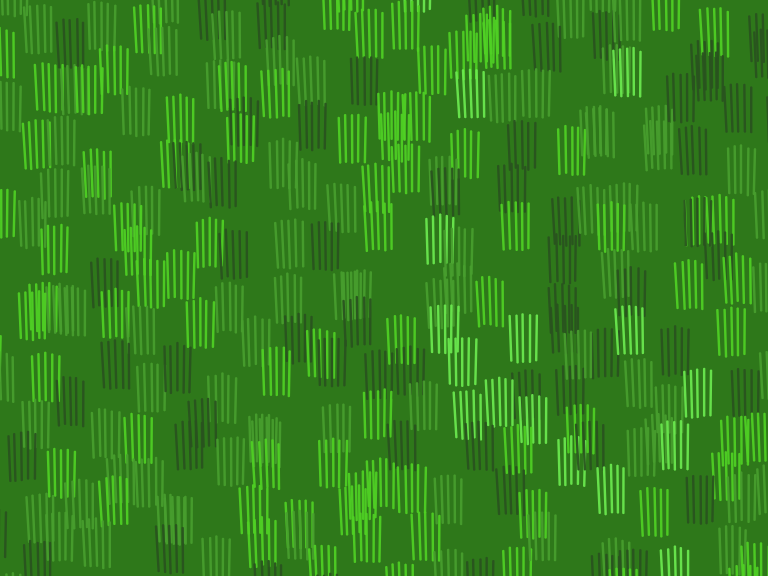
Give the GLSL for this pattern, as a Shadertoy shader.

```glsl
// Lawn of scattered grass tufts, each a small comb of thin upright blades.

// Lengths are in units of the canvas height.
const vec3 LAWN = vec3(0.18, 0.47, 0.10);
const vec3 SHADE_BLADE = vec3(0.16, 0.32, 0.12);
const vec3 SOFT_BLADE = vec3(0.28, 0.62, 0.18);
const vec3 BRIGHT_BLADE = vec3(0.31, 0.82, 0.14);
const vec3 PALE_BLADE = vec3(0.42, 0.92, 0.31);

const float CELL = 0.077;           // one tuft per cell
const int BLADES = 5;
const float BLADE_GAP = 0.0112;
const float BLADE_HALF_LENGTH = 0.041;
const float BLADE_HALF_WIDTH = 0.0021;
const float TUFT_LEAN = 0.0015;     // shift of the tips to the left
const float TUFT_FAN = 0.0010;      // widening towards the tips, per blade
const float TIP_ARCH = 0.0012;      // drop of the outer tips
const float OPACITY = 0.92;
const float SHADE_SHARE = 0.23;
const float SOFT_SHARE = 0.37;
const float PALE_SHARE = 0.45;      // of the bright tufts, on the right side

float hash(vec2 p) {
    vec3 q = fract(vec3(p.xyx) * 0.1031);
    q += dot(q, q.yzx + 33.33);
    return fract((q.x + q.y) * q.z);
}

vec2 hash2(vec2 p) {
    return vec2(hash(p + 17.3), hash(p + 71.9));
}

float segmentDistance(vec2 p, vec2 a, vec2 b) {
    vec2 ab = b - a;
    return length(p - a - ab * clamp(dot(p - a, ab) / dot(ab, ab), 0.0, 1.0));
}

// Coverage of one tuft centred on the origin
float tuft(vec2 p, vec2 id, float pixel) {
    float lean = TUFT_LEAN + (hash(id + 5.7) - 0.5) * 0.003;
    float nearest = 1.0;
    for (int i = 0; i < BLADES; i++) {
        float slot = float(i) - 0.5 * float(BLADES - 1);
        vec2 jitter = hash2(id * 3.0 + float(i) * 11.0) - 0.5;
        float x = slot * BLADE_GAP + jitter.x * 0.002;
        float slant = slot * TUFT_FAN * 0.5 - lean * 0.5;
        float shift = jitter.y * 0.005;
        vec2 root = vec2(x - slant, shift - BLADE_HALF_LENGTH);
        vec2 tip = vec2(x + slant, shift + BLADE_HALF_LENGTH - TIP_ARCH * slot * slot);
        nearest = min(nearest, segmentDistance(p, root, tip));
    }
    return clamp((BLADE_HALF_WIDTH - nearest) / pixel + 0.5, 0.0, 1.0);
}

// Blade colour; pale tufts grow mostly on the right side
vec3 tuftColour(vec2 id, float across) {
    float kind = hash(id + 41.5);
    if (kind < SHADE_SHARE) return SHADE_BLADE;
    if (kind < SHADE_SHARE + SOFT_SHARE) return SOFT_BLADE;
    float paleChance = PALE_SHARE * smoothstep(0.50, 0.65, across);
    return hash(id + 93.1) < paleChance ? PALE_BLADE : BRIGHT_BLADE;
}

void mainImage(out vec4 fragColor, in vec2 fragCoord) {
    float pixel = 1.0 / iResolution.y;
    float aspect = iResolution.x * pixel;
    vec2 p = fragCoord * pixel;
    vec2 home = floor(p / CELL);
    vec3 colour = LAWN;

    // Neighbouring tufts, lower rows in front
    for (int row = 1; row >= -1; row--) {
        for (int column = -1; column <= 1; column++) {
            vec2 id = home + vec2(column, row);
            vec2 centre = (id + hash2(id)) * CELL;
            float cover = tuft(p - centre, id, pixel);
            colour = mix(colour, tuftColour(id, centre.x / aspect), cover * OPACITY);
        }
    }
    fragColor = vec4(colour, 1.0);
}
```
